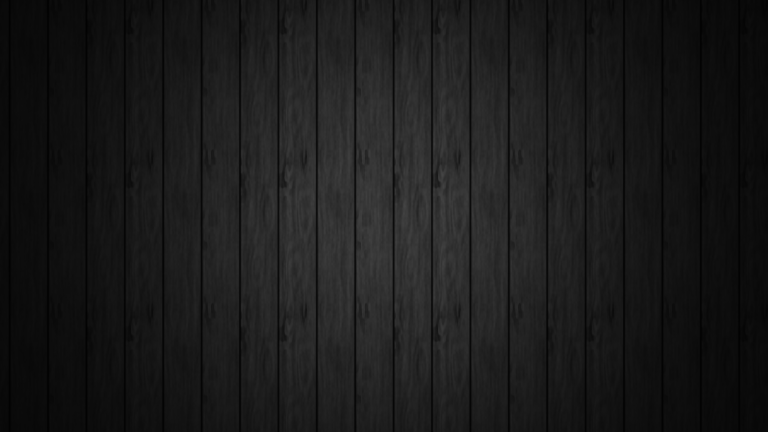
Write a WebGL 2 fragment shader that draws this texture.

```glsl
#version 300 es
precision highp float;

uniform vec2 u_resolution;
out vec4 fragColor;

float hash(vec2 p) {
    vec3 q = fract(vec3(p.xyx) * vec3(0.1031, 0.1030, 0.0973));
    q += dot(q, q.yzx + 33.33);
    return fract((q.x + q.y) * q.z);
}

// Value noise over the unit tile, repeating after the given cell counts
float tileNoise(vec2 tile, vec2 cells) {
    vec2 p = tile * cells, i = floor(p), f = fract(p);
    f = f * f * (3.0 - 2.0 * f);
    float a = hash(mod(i, cells) + cells);
    float b = hash(mod(i + vec2(1, 0), cells) + cells);
    float c = hash(mod(i + vec2(0, 1), cells) + cells);
    float d = hash(mod(i + 1.0, cells) + cells);
    return mix(mix(a, b, f.x), mix(c, d, f.x), f.y);
}

// Soft elliptical spot that wraps along the board
float spot(vec2 p, vec2 center, vec2 radius) {
    vec2 d = p - center;
    d.y -= round(d.y);
    d /= radius;
    return exp(-dot(d, d));
}

// Brightness of the boards: four planks to a tile, near 1.0 on average
float wood(vec2 tile) {
    float plank = floor(fract(tile.x) * 4.0);
    vec2 board = vec2(fract(tile.x * 4.0), tile.y);

    // Fine fibres, bent slightly along the board
    vec2 bent = tile + vec2(0.02 * (tileNoise(tile, vec2(8, 4)) - 0.5), 0.0);
    float fibre = 0.55 * tileNoise(bent, vec2(72, 7)) + 0.45 * tileNoise(bent, vec2(96, 18));
    float streak = tileNoise(bent, vec2(28, 3));
    float shade = 1.0 + 0.34 * (fibre - 0.5) + 0.22 * (streak - 0.5);
    shade += 0.10 * (tileNoise(tile, vec2(90, 64)) - 0.5);

    // Arched rings around lens shaped figures on the first two planks
    float figure = spot(board, vec2(0.27, 0.06), vec2(0.22, 0.16))
                 + spot(board, vec2(0.68, 0.38), vec2(0.22, 0.20))
                 + spot(board, vec2(0.42, 0.75), vec2(0.25, 0.18));
    float rings = sin(figure * 17.0 + board.x * 12.0 + streak * 4.0);
    shade += (plank < 2.0 ? 0.08 : 0.025) * rings * (0.4 + 0.6 * figure);

    // Ragged dark stains beside some of the seams
    float stain = 0.0;
    if (plank == 0.0) stain = spot(board, vec2(0.06, 0.15), vec2(0.16, 0.14));
    if (plank == 1.0) stain = spot(board, vec2(0.17, 0.16), vec2(0.18, 0.15))
                            + spot(board, vec2(0.70, 0.05), vec2(0.13, 0.08));
    if (plank == 3.0) stain = spot(board, vec2(0.20, 0.02), vec2(0.20, 0.12))
                            + spot(board, vec2(0.12, 0.53), vec2(0.18, 0.14));
    float ragged = smoothstep(0.35, 0.70, tileNoise(bent, vec2(56, 20)));
    shade -= 0.42 * min(stain, 1.0) * ragged;

    return shade * (0.96 + 0.08 * hash(vec2(plank, 7.0)));
}

void main() {
    vec2 uv = gl_FragCoord.xy / u_resolution;
    float aspect = u_resolution.x / u_resolution.y;

    // Square tile, one fifth of the width, measured down from the top
    vec2 tile = vec2((uv.x - 0.1125) / 0.2, (1.0 - uv.y) / (0.2 * aspect));
    float shade = wood(tile);

    // Seams: narrow dark gap, soft shadow and a faint lit bevel
    float x = fract((uv.x - 0.0125) / 0.05 + 0.5) - 0.5;
    float seam = abs(x) * 0.05;
    float pixel = 1.0 / u_resolution.x;
    float gap = 1.0 - smoothstep(0.0008 - 0.5 * pixel, 0.0015 + 0.5 * pixel, seam);
    shade *= 1.0 - 0.22 * exp(-seam / 0.0025);
    shade += 0.10 * exp(-pow((x * 0.05 - 0.0033) / 0.0011, 2.0));
    shade *= 1.0 - 0.72 * gap;

    // Round glow at the middle, fading to near black
    vec2 fromCenter = (uv - vec2(0.5, 0.515)) * vec2(aspect, 1.0);
    float glow = 0.028 + 0.188 * exp(-dot(fromCenter, fromCenter) / 0.32);

    fragColor = vec4(vec3(glow * shade), 1.0);
}
```
